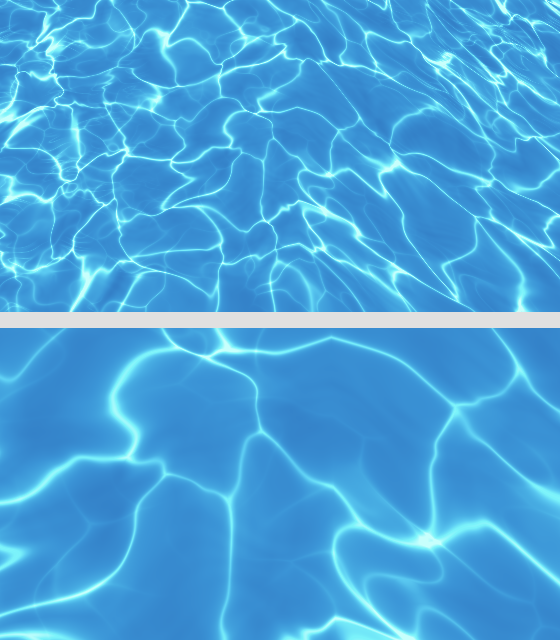
Top: the whole. Bottom: its middle third, enlarged.
A Shadertoy shader for this texture:

```glsl
// Sunlit swimming pool water: a warped web of bright caustics over rippled blue.

const vec3 DEEP   = vec3(0.17, 0.45, 0.74);
const vec3 BLUE   = vec3(0.20, 0.50, 0.78);
const vec3 AZURE  = vec3(0.23, 0.58, 0.84);
const vec3 SKY    = vec3(0.28, 0.68, 0.89);
const vec3 CYAN   = vec3(0.36, 0.80, 0.95);
const vec3 BRIGHT = vec3(0.48, 0.95, 0.98);
const vec3 GLINT  = vec3(0.78, 1.00, 0.99);

vec2 hash2(vec2 p) {
    vec3 h = fract(p.xyx * vec3(0.1031, 0.1030, 0.0973));
    h += dot(h, h.yzx + 33.33);
    return fract((h.xx + h.yz) * h.zy);
}

// Gradient noise, roughly -0.7 to 0.7
float gradientNoise(vec2 p) {
    vec2 cell = floor(p), f = fract(p);
    vec2 u = f * f * f * (f * (f * 6.0 - 15.0) + 10.0);
    vec4 corner;
    for (int i = 0; i < 4; i++) {
        vec2 o = vec2(i & 1, i >> 1);
        float angle = 6.28318 * hash2(cell + o).x;
        corner[i] = dot(vec2(cos(angle), sin(angle)), f - o);
    }
    return mix(mix(corner.x, corner.y, u.x), mix(corner.z, corner.w, u.x), u.y);
}

vec2 warp(vec2 p, float frequency, float amount) {
    vec2 q = p * frequency;
    return p + amount * vec2(gradientNoise(q + 17.3), gradientNoise(q + 61.8));
}

float fbm(vec2 p, int octaves) {
    float sum = 0.0, amplitude = 1.0;
    for (int i = 0; i < octaves; i++) {
        sum += amplitude * gradientNoise(p);
        p = mat2(1.6, 1.2, -1.2, 1.6) * p + 7.1;
        amplitude *= 0.5;
    }
    return sum;
}

// Distances to the three nearest cell points, nearest first
vec3 nearestThree(vec2 p, float jitter) {
    vec2 cell = floor(p), f = fract(p);
    vec3 d = vec3(9.0);
    for (int y = -2; y <= 2; y++)
    for (int x = -2; x <= 2; x++) {
        vec2 o = vec2(x, y);
        float r = length(o + 0.5 + jitter * (hash2(cell + o + 40.0) - 0.5) - f);
        if (r < d.x) d = vec3(r, d.xy);
        else if (r < d.y) d = vec3(d.x, r, d.y);
        else d.z = min(d.z, r);
    }
    return d;
}

// Light focused along cell borders: sharp core, soft halo, hot junctions
float causticWeb(vec2 p, float width, float core, float halo) {
    vec3 d = nearestThree(p, 0.9);
    float edge = d.y - d.x, node = d.z - d.x;
    float focus = smoothstep(-0.45, 0.4, gradientNoise(p * 0.8 + 5.0));
    float w = width * mix(0.65, 1.3, smoothstep(-0.4, 0.4, gradientNoise(p * 1.3 + 29.0)));
    float line = 1.0 / (1.0 + edge * edge / (w * w));
    float junction = exp(-node * node / (5.0 * w * w));
    return core * (line * mix(0.45, 1.1, focus) + 0.4 * junction) + halo * exp(-4.0 * edge);
}

// Thin crests where the noise crosses zero
float ripples(vec2 p, float sharpness) {
    return exp(-sharpness * abs(fbm(p, 2)));
}

vec3 waterColor(float light) {
    vec3 c = mix(DEEP, BLUE, smoothstep(0.05, 0.22, light));
    c = mix(c, AZURE, clamp((light - 0.22) / 0.18, 0.0, 1.0));
    c = mix(c, SKY, clamp((light - 0.40) / 0.18, 0.0, 1.0));
    c = mix(c, CYAN, clamp((light - 0.58) / 0.16, 0.0, 1.0));
    c = mix(c, BRIGHT, clamp((light - 0.74) / 0.16, 0.0, 1.0));
    return mix(c, GLINT, clamp((light - 0.92) / 0.20, 0.0, 1.0));
}

void mainImage(out vec4 fragColor, in vec2 fragCoord) {
    vec2 uv = fragCoord / iResolution.xy;
    vec2 p = fragCoord / iResolution.y;

    // Perspective shrinks far cells; the right side slants downward
    vec2 q = vec2(p.x - 0.9, 1.1 * p.y) * (1.0 + 0.3 * p.y) * 4.8;
    float slant = max(q.x - 0.3, 0.0);
    q.y += 0.75 * slant;
    q.x -= 0.12 * slant;

    // Choppier surface at the left and in the upper right corner
    float leftChop = 1.0 - smoothstep(0.08, 0.38, uv.x);
    float cornerChop = smoothstep(0.6, 0.85, uv.x) * smoothstep(0.5, 0.85, uv.y);
    float chop = max(0.7 * leftChop, cornerChop);

    vec2 surface = warp(q, 0.7, 0.75);
    surface = warp(surface, 1.7, 0.32);
    surface = warp(surface, 4.0, 0.07 + 0.13 * chop);

    // Soft patches of depth, with faint streaks inside the cells
    float light = 0.275 + 0.13 * fbm(surface * 0.9 + 3.0, 4);
    light += 0.05 * gradientNoise(warp(q, 1.1, 1.2) * vec2(2.0, 5.0));

    // Primary web, then a fainter and finer one beneath it
    light += causticWeb(surface, 0.05, 0.50, 0.22);
    float veil = smoothstep(-0.25, 0.45, gradientNoise(q * 0.7 + 11.0) + 0.4 * chop);
    vec2 under = warp(q * 1.35 + 23.0, 1.2, 0.9);
    light += veil * causticWeb(under, 0.06, 0.20, 0.14);

    // Small surface crests in the choppy regions
    vec2 crest = warp(q, 1.5, 0.5) * vec2(1.5, 4.2);
    float patches = smoothstep(-0.2, 0.35, gradientNoise(q * 1.6 + 47.0));
    light += chop * (0.32 * patches * ripples(crest, 14.0) - 0.04);

    fragColor = vec4(waterColor(light), 1.0);
}
```
